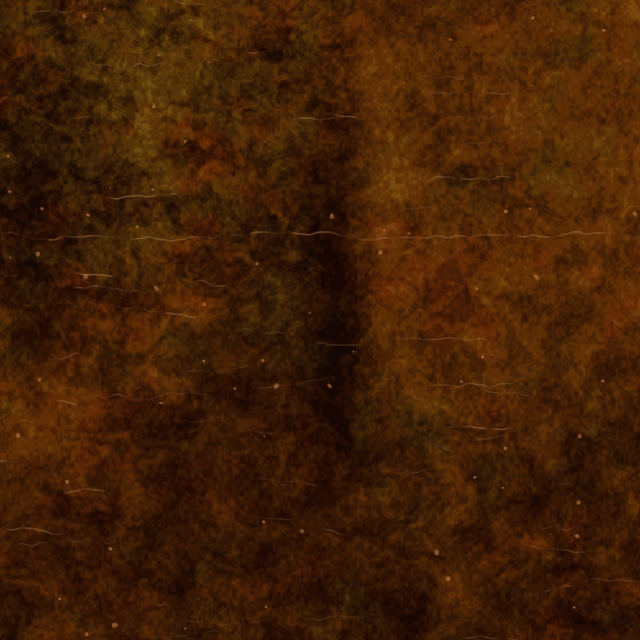
This texture is drawn by a WebGL 1 fragment shader. Its source:

```glsl
precision highp float;
// Aged, varnished oil paint: soft dark columns, olive foliage and amber glaze.
// Warped noise sets a tone that indexes an earth palette; fine canvas grain,
// broken horizontal cracks and pale specks lie on top.
uniform vec2 u_resolution;

float hash(vec2 p) {
  vec3 q = fract(vec3(p.xyx) * 0.1031);
  q += dot(q, q.yzx + 33.33);
  return fract((q.x + q.y) * q.z);
}

float noise(vec2 p) {
  vec2 cell = floor(p), f = fract(p);
  f = f * f * (3.0 - 2.0 * f);
  return mix(mix(hash(cell), hash(cell + vec2(1, 0)), f.x),
             mix(hash(cell + vec2(0, 1)), hash(cell + vec2(1, 1)), f.x), f.y);
}

// Layered noise centred on zero
float fbm(vec2 p) {
  float sum = 0.0, amp = 0.5;
  for (int i = 0; i < 4; i++) {
    sum += amp * (noise(p) - 0.5);
    p = mat2(1.6, 1.2, -1.2, 1.6) * p + 7.3;
    amp *= 0.6;
  }
  return sum;
}

// Soft elliptical patch
float patchAt(vec2 p, vec2 centre, vec2 radius) {
  vec2 d = (p - centre) / radius;
  return exp(-dot(d, d));
}

vec3 earthRamp(float t) {
  vec3 c = mix(vec3(0.09, 0.025, 0.008), vec3(0.15, 0.05, 0.01), smoothstep(0.0, 0.2, t));
  c = mix(c, vec3(0.21, 0.09, 0.015), smoothstep(0.2, 0.4, t));
  c = mix(c, vec3(0.28, 0.13, 0.02), smoothstep(0.4, 0.56, t));
  c = mix(c, vec3(0.37, 0.18, 0.02), smoothstep(0.56, 0.76, t));
  return mix(c, vec3(0.48, 0.28, 0.05), smoothstep(0.76, 1.08, t));
}

// Large arrangement of light and dark
float layout(vec2 p) {
  float t = 0.47 - 0.13 * (1.0 - smoothstep(0.0, 0.5, p.y));
  t += 0.17 * smoothstep(0.5, 0.75, p.x) * smoothstep(0.05, 0.6, p.y);
  t += 0.22 * patchAt(p, vec2(0.22, 0.82), vec2(0.13, 0.3));
  t += 0.24 * patchAt(p, vec2(0.61, 0.70), vec2(0.04, 0.17));
  t += 0.36 * patchAt(p, vec2(0.08, 0.37), vec2(0.08, 0.07));
  t += 0.30 * patchAt(p, vec2(0.27, 0.46), vec2(0.06, 0.12));
  t -= 0.40 * patchAt(p, vec2(0.05, 0.70), vec2(0.13, 0.2));
  t -= 0.36 * patchAt(p, vec2(0.52, 0.52), vec2(0.06, 0.3));
  t -= 0.20 * patchAt(p, vec2(0.34, 0.33), vec2(0.22, 0.27));
  return t;
}

// Wavy broken hairlines, mostly in the lower half
float cracks(vec2 p, float px) {
  float total = 0.0;
  for (int i = 0; i < 60; i++) {
    float id = float(i) + 1.0;
    vec2 centre = vec2(hash(vec2(id, 3.1)), pow(hash(vec2(id, 8.7)), 1.4));
    float halfLength = mix(0.015, 0.08, pow(hash(vec2(id, 5.3)), 1.5));
    float strength = mix(0.25, 0.9, hash(vec2(id, 9.9)));
    if (i == 0) {
      centre = vec2(0.5, 0.632);
      halfLength = 0.6;
      strength = 0.8;
    }
    vec2 d = p - centre;
    float bend = 0.014 * (noise(vec2(p.x * 14.0, id * 7.7)) - 0.5)
               + 0.007 * (noise(vec2(p.x * 60.0, id * 3.7)) - 0.5);
    d.y += bend + d.x * 0.25 * (hash(vec2(id, 2.2)) - 0.5) * step(0.5, float(i));
    float line = 1.0 - smoothstep(0.0002, 0.0008 + px, abs(d.y));
    float ends = 1.0 - smoothstep(0.7, 1.0, abs(d.x) / halfLength);
    float broken = smoothstep(0.2, 0.75, noise(vec2(p.x * 60.0, id * 5.1)));
    total = max(total, line * ends * strength * mix(0.2, 1.0, broken));
  }
  return total;
}

// Sparse irregular flecks, one candidate per cell
float specks(vec2 p, float px) {
  vec2 cell = floor(p * 26.0);
  vec2 offset = 0.2 + 0.6 * vec2(hash(cell + 4.0), hash(cell + 91.0));
  float radius = mix(0.001, 0.005, pow(hash(cell + 17.0), 3.0));
  vec2 d = p - (cell + offset) / 26.0;
  float dist = length(d) + 0.004 * (noise(p * 170.0) - 0.5);
  return step(0.88, hash(cell + 55.0)) * (1.0 - smoothstep(radius * 0.3, radius + px, dist));
}

void main() {
  vec2 p = gl_FragCoord.xy / u_resolution;
  float px = 1.0 / min(u_resolution.x, u_resolution.y);

  // Brush blotches, vertical streaks and small leaf dabs
  vec2 warp = vec2(fbm(p * 14.0), fbm(p * 14.0 + 31.0));
  float tone = layout(p) + 0.36 * fbm(p * 8.0 + warp) + 0.52 * fbm(p * 24.0 + warp * 2.0);
  tone += 0.18 * (noise(vec2(p.x * 17.0, p.y * 2.5) + warp * 0.4) - 0.5);
  float foliage = smoothstep(0.35, 0.7, p.y) * (1.0 - smoothstep(0.4, 0.62, p.x));
  float dabs = fbm(p * 52.0 + warp * 5.0);
  tone += (0.38 + 0.3 * foliage) * dabs;
  tone -= 0.13 * (0.4 + foliage) * smoothstep(0.06, 0.22, fbm(p * 36.0 + 19.0));

  // Canvas grain
  tone += 0.22 * (noise(p * 140.0) - 0.5) + 0.20 * (noise(p * vec2(250.0, 190.0)) - 0.5);
  vec3 color = earthRamp(tone + 0.05);

  // Restrained olive and russet glazes
  float hue = 0.6 * fbm(p * 7.0 + 53.0) + 0.6 * fbm(p * 25.0 + 11.0);
  float olive = smoothstep(0.0, 0.3, hue + 0.2 * foliage - 0.04);
  float russet = smoothstep(0.03, 0.28, -hue);
  color *= mix(vec3(1.0), vec3(0.9, 1.12, 1.4), olive);
  color *= mix(vec3(1.0), vec3(1.06, 0.9, 1.0), russet);

  // Pale surface wear
  color = mix(color, vec3(0.60, 0.43, 0.26), 0.62 * cracks(p, px));
  color = mix(color, vec3(0.72, 0.46, 0.25), 0.65 * specks(p, px));
  gl_FragColor = vec4(color, 1.0);
}
```
